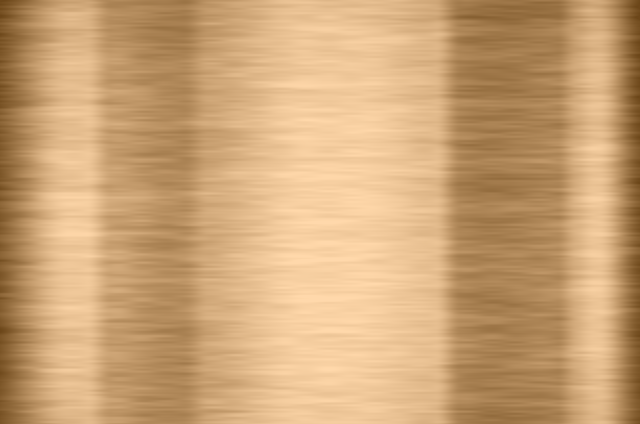
Reproduce this texture procedurally as a WebGL 2 fragment shader.

```glsl
#version 300 es
precision highp float;
// Brushed bronze sheet: soft vertical bands of reflected light,
// built from summed ramps, crossed by fine horizontal scratches
// made of stretched value noise, then shaded toward the borders.
uniform vec2 u_resolution;
out vec4 fragColor;

const vec3 SHADOW = vec3(0.50, 0.35, 0.17);
const vec3 BRONZE = vec3(0.76, 0.60, 0.415);
const vec3 SHINE = vec3(0.985, 0.83, 0.65);

float hash(vec2 cell) {
    vec3 p = fract(vec3(cell.xyx) * 0.1031);
    p += dot(p, p.yzx + 33.33);
    return fract((p.x + p.y) * p.z);
}

float valueNoise(vec2 p) {
    vec2 cell = floor(p);
    vec2 f = fract(p);
    f = f * f * (3.0 - 2.0 * f);
    float low = mix(hash(cell), hash(cell + vec2(1.0, 0.0)), f.x);
    float high = mix(hash(cell + vec2(0.0, 1.0)), hash(cell + vec2(1.0)), f.x);
    return mix(low, high, f.y);
}

// A smooth change of brightness between two positions
float ramp(float x, float start, float end, float change) {
    return change * smoothstep(start, end, x);
}

// Brightness of the reflected light across the sheet
float reflection(float x) {
    float light = 0.42;
    // Left highlight and its falloff
    light += ramp(x, -0.04, 0.11, 0.52);
    light += ramp(x, 0.135, 0.175, -0.15);
    light += ramp(x, 0.17, 0.27, -0.08);
    // Broad central glow
    light += ramp(x, 0.285, 0.325, 0.10);
    light += ramp(x, 0.30, 0.48, 0.17);
    light += ramp(x, 0.56, 0.69, -0.08);
    // Right shadow
    light += ramp(x, 0.68, 0.72, -0.20);
    light += ramp(x, 0.70, 0.76, -0.04);
    light += ramp(x, 0.78, 0.88, 0.05);
    // Narrow right highlight and dark border
    light += ramp(x, 0.87, 0.90, 0.13);
    light += ramp(x, 0.89, 0.93, 0.10);
    light += ramp(x, 0.935, 1.01, -0.47);
    return light;
}

// Layers of ever finer and shorter horizontal scratches
float scratches(vec2 uv) {
    float sum = 0.0;
    float strength = 0.024;
    vec2 scale = vec2(4.0, 45.0);
    for (int i = 0; i < 4; i++) {
        vec2 offset = vec2(17.3, 41.7) * float(i);
        sum += strength * (valueNoise(uv * scale + offset) * 2.0 - 1.0);
        scale *= vec2(1.9, 1.65);
        strength *= 1.12;
    }
    return sum;
}

// Darkening toward the borders, strongest in the corners
float vignette(vec2 uv) {
    vec2 d = abs(uv - vec2(0.5, 0.44)) * 2.0;
    float vertical = d.y * d.y;
    return 1.0 - vertical * (0.055 + 0.06 * d.x * d.x);
}

vec3 metalColor(float light) {
    vec3 color = mix(SHADOW, BRONZE, clamp((light - 0.50) / 0.26, -0.3, 1.0));
    return mix(color, SHINE, clamp((light - 0.76) / 0.225, 0.0, 1.08));
}

void main() {
    vec2 uv = gl_FragCoord.xy / u_resolution;
    float light = reflection(uv.x) * vignette(uv);
    // Scratches show less where the glow is brightest
    float grain = mix(1.0, 0.65, smoothstep(0.75, 0.98, light));
    light += scratches(uv) * grain;
    fragColor = vec4(metalColor(light), 1.0);
}
```
